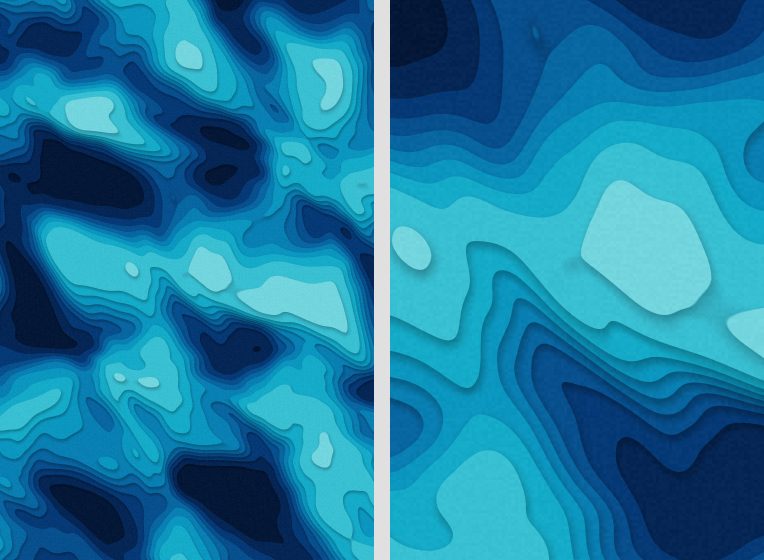
Left, the full canvas; right, a detail of the centre.
A Shadertoy shader for this background:

```glsl
#define SCALE 5.9
#define SEED vec2(4.0, 21.0)
#define ALONG vec2(0.76, -0.65)
#define STRETCH vec2(0.76, 1.14)
#define WARP 0.42
#define CONTRAST 6.0
#define LAYERS 10
#define SHADOW_OFFSET vec2(-0.001, 0.003)
#define SHADOW_BLUR 0.0055
#define SHADOW_STRENGTH 0.33
#define GRAIN 0.024

const vec3 PALETTE[LAYERS] = vec3[LAYERS](
    vec3(0.015, 0.090, 0.215),
    vec3(0.020, 0.150, 0.335),
    vec3(0.022, 0.225, 0.460),
    vec3(0.030, 0.310, 0.555),
    vec3(0.032, 0.400, 0.630),
    vec3(0.035, 0.500, 0.700),
    vec3(0.045, 0.590, 0.750),
    vec3(0.080, 0.670, 0.785),
    vec3(0.220, 0.750, 0.825),
    vec3(0.450, 0.835, 0.870)
);

float hash(vec2 p) {
    return fract(sin(dot(p, vec2(127.1, 311.7))) * 43758.5453);
}

// Dot product of a random unit gradient with the offset from its corner
float cornerSlope(vec2 corner, vec2 offset) {
    float angle = 6.28319 * hash(corner);
    return dot(vec2(cos(angle), sin(angle)), offset);
}

float gradientNoise(vec2 p) {
    vec2 cell = floor(p);
    vec2 f = p - cell;
    vec2 w = f * f * f * (f * (f * 6.0 - 15.0) + 10.0);
    vec2 e = vec2(1.0, 0.0);
    float low = mix(cornerSlope(cell, f), cornerSlope(cell + e.xy, f - e.xy), w.x);
    float high = mix(cornerSlope(cell + e.yx, f - e.yx), cornerSlope(cell + e.xx, f - e.xx), w.x);
    return mix(low, high, w.y);
}

// Terrain height in layers, spread evenly over the palette
float terrain(vec2 p) {
    // Stretch the features along the falling diagonal, then bend them
    vec2 across = vec2(-ALONG.y, ALONG.x);
    vec2 q = vec2(dot(p, ALONG), dot(p, across)) * STRETCH * SCALE + SEED;
    q += WARP * vec2(gradientNoise(q * 0.9 + 31.4), gradientNoise(q * 0.9 + 58.7));

    // Two turned lattices hide each other's grid
    vec2 turned = vec2(0.8 * q.x - 0.6 * q.y, 0.6 * q.x + 0.8 * q.y);
    float h = 0.72 * (gradientNoise(q) + gradientNoise(turned + 73.5));
    h += 0.36 * gradientNoise(turned * 2.0 + 17.3);
    h += 0.11 * gradientNoise(q * 3.9 + 41.9);
    return float(LAYERS) / (1.0 + exp(-CONTRAST * h));
}

void mainImage(out vec4 fragColor, in vec2 fragCoord) {
    vec2 p = fragCoord / iResolution.y;
    float pixel = 1.0 / iResolution.y;

    // Height, its slope, and the height seen toward the light
    vec2 e = vec2(0.001, 0.0);
    float height = terrain(p);
    vec2 gradient = vec2(terrain(p + e.xy) - terrain(p - e.xy),
                         terrain(p + e.yx) - terrain(p - e.yx)) / (2.0 * e.x);
    float slope = max(length(gradient), 15.0);
    float casterHeight = terrain(p + SHADOW_OFFSET);

    // Stack the sheets from the deepest up, each shading those below
    vec3 color = PALETTE[0];
    for (int i = 1; i < LAYERS; i++) {
        float level = float(i);
        float edge = (height - level) / slope;
        float casterEdge = (casterHeight - level) / slope;
        float shadow = smoothstep(-SHADOW_BLUR, SHADOW_BLUR, casterEdge);
        float cover = clamp(edge / pixel + 0.5, 0.0, 1.0);
        color = mix(color * (1.0 - SHADOW_STRENGTH * shadow), PALETTE[i], cover);
    }

    // Fine paper grain
    color += GRAIN * (hash(floor(p * 512.0)) - 0.5);
    fragColor = vec4(clamp(color, 0.0, 1.0), 1.0);
}
```
